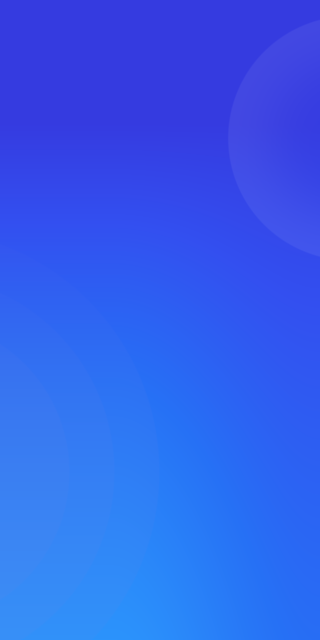
Give the GLSL for this background, as a Shadertoy shader.

```glsl
// Blue vertical gradient with faint nested discs at lower left and a rim-lit bubble at upper right.
#define FLAT_TOP 1.61
#define RIGHT_DIM 0.43
#define DISC_CENTER vec2(-0.26, 0.525)
#define DISC_RADIUS 0.477
#define DISC_STEP 0.1405
#define DISC_COUNT 3
#define DISC_ALPHA 0.085
#define BUBBLE_CENTER vec2(1.095, 1.568)
#define BUBBLE_RADIUS 0.382
#define BUBBLE_ALPHA 0.065

const vec3 INDIGO = vec3(0.208, 0.232, 0.88);
const vec3 ROYAL  = vec3(0.200, 0.310, 0.94);
const vec3 AZURE  = vec3(0.150, 0.440, 0.96);
const vec3 SKY    = vec3(0.170, 0.575, 0.985);
const vec3 HAZE   = vec3(0.450, 0.500, 0.88);

// Colour ramp from the dark top to the bright base
vec3 blueRamp(float t) {
    vec3 color = mix(INDIGO, ROYAL, clamp(t / 0.25, 0.0, 1.0));
    color = mix(color, AZURE, clamp((t - 0.25) / 0.35, 0.0, 1.0));
    return mix(color, SKY, clamp((t - 0.6) / 0.4, 0.0, 1.0));
}

// Antialiased disc coverage
float disc(float dist, float radius, float pixel) {
    return 1.0 - smoothstep(-pixel, pixel, dist - radius);
}

void mainImage(out vec4 fragColor, in vec2 fragCoord) {
    // Canvas spans 1 unit across and 2 units up
    vec2 p = fragCoord / iResolution.xy * vec2(1.0, 2.0);
    float pixel = 1.0 / iResolution.x;

    // Background: deepens downward, dims toward the right
    float depth = clamp((FLAT_TOP - p.y) / FLAT_TOP, 0.0, 1.0);
    float glow = depth * (1.4 - 0.4 * depth);
    glow *= 1.0 - RIGHT_DIM * smoothstep(0.35, 1.0, p.x);
    vec3 color = blueRamp(glow);

    // Nested translucent discs
    float discDist = length(p - DISC_CENTER);
    float fade = 1.0 - 0.6 * smoothstep(0.7, 1.2, p.y);
    for (int i = 0; i < DISC_COUNT; i++) {
        float radius = DISC_RADIUS + DISC_STEP * float(i);
        color = mix(color, HAZE, DISC_ALPHA * fade * disc(discDist, radius, pixel));
    }

    // Bubble, brightest at its rim
    float bubbleDist = length(p - BUBBLE_CENTER);
    float rim = mix(0.1, 1.0, smoothstep(0.1, BUBBLE_RADIUS, bubbleDist));
    color = mix(color, vec3(1.0), BUBBLE_ALPHA * rim * disc(bubbleDist, BUBBLE_RADIUS, pixel));

    fragColor = vec4(color, 1.0);
}
```
